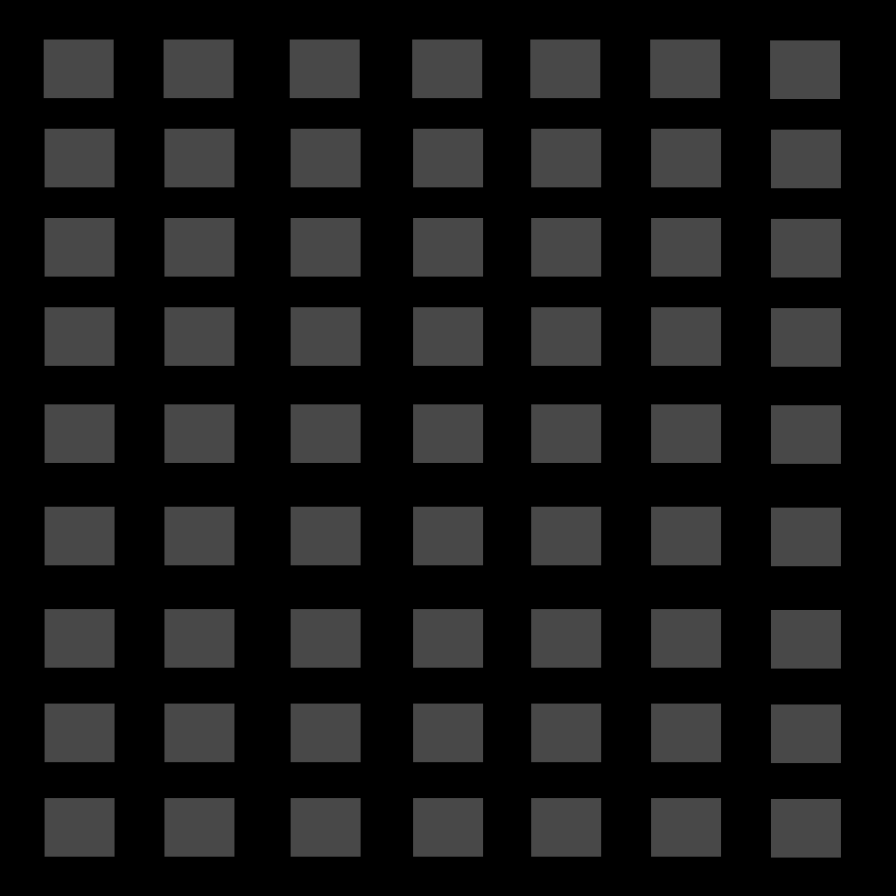
Give the GLSL for this pattern, as a three.js fragment shader.

```glsl
#define COLUMNS 7
#define ROWS 9
#define TILE_SIZE vec2(0.0781, 0.0654)
#define FIRST_CENTER vec2(0.0888, 0.0768)
#define PITCH vec2(0.1338, 0.0996)
#define NUDGE 0.001
#define TILE_COLOR vec3(0.282)
#define GROUND_COLOR vec3(0.0)

varying vec2 vUv;

// Uneven column spacing: wider gaps left of the middle
float columnCenter(float column) {
  return FIRST_CENTER.x + PITCH.x * column
    + 0.0070 * step(2.0, column)
    + 0.0029 * step(3.0, column)
    - 0.0020 * step(4.0, column);
}

// Uneven row spacing, from the top: widest below the middle
float rowCenter(float row) {
  return FIRST_CENTER.y + PITCH.y * row
    + 0.00586 * max(row - 3.0, 0.0)
    + 0.00293 * step(4.0, row)
    + 0.00879 * clamp(row - 4.0, 0.0, 2.0);
}

// Antialiased coverage of an axis-aligned rectangle
float tileCoverage(vec2 offset, vec2 edgeWidth) {
  vec2 inside = clamp(0.5 + (0.5 * TILE_SIZE - abs(offset)) / edgeWidth, 0.0, 1.0);
  return inside.x * inside.y;
}

void main() {
  vec2 point = vec2(vUv.x, 1.0 - vUv.y);
  vec2 edgeWidth = max(fwidth(vUv), vec2(0.00001));
  float coverage = 0.0;

  for (int row = 0; row < ROWS; row++) {
    for (int column = 0; column < COLUMNS; column++) {
      vec2 center = vec2(columnCenter(float(column)), rowCenter(float(row)));
      // The top row sits slightly left, the last column slightly low
      if (row == 0) center.x -= NUDGE;
      if (column == COLUMNS - 1) center.y += NUDGE;
      coverage = max(coverage, tileCoverage(point - center, edgeWidth));
    }
  }

  gl_FragColor = vec4(mix(GROUND_COLOR, TILE_COLOR, coverage), 1.0);
}
```
